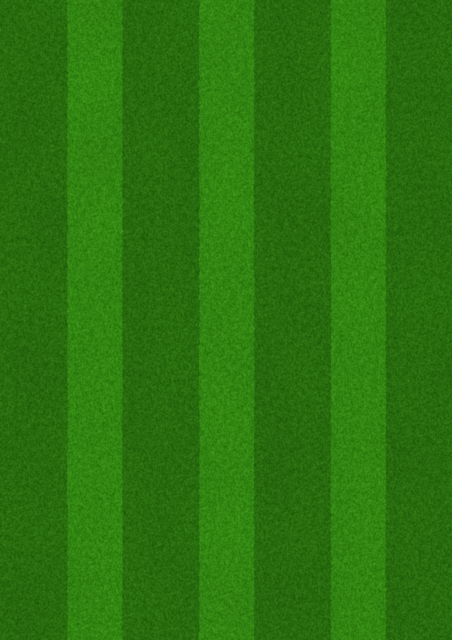
Reproduce this texture procedurally as a Shadertoy shader.

```glsl
const vec3 DARK_GRASS = vec3(0.155, 0.42, 0.055);
const vec3 LIGHT_GRASS = vec3(0.193, 0.52, 0.068);
const vec3 GRAIN_TINT = vec3(0.075, 0.105, 0.06);
const float STRIPE_PERIOD = 0.2914;
const float STRIPE_WIDTH = 0.1213;
const float MIDDLE_STRIPE = 0.5015;

// Unit gradient at a lattice point
vec2 latticeGradient(vec2 cell) {
    vec3 h = fract(cell.xyx * vec3(0.1031, 0.1030, 0.0973));
    h += dot(h, h.yzx + 33.33);
    float angle = 6.28319 * fract((h.x + h.y) * h.z);
    return vec2(cos(angle), sin(angle));
}

float cornerWeight(vec2 cell, vec2 offset, vec2 corner) {
    return dot(latticeGradient(cell + corner), offset - corner);
}

float gradientNoise(vec2 p) {
    vec2 cell = floor(p);
    vec2 f = p - cell;
    vec2 u = f * f * f * (f * (f * 6.0 - 15.0) + 10.0);
    float low = mix(cornerWeight(cell, f, vec2(0, 0)),
                    cornerWeight(cell, f, vec2(1, 0)), u.x);
    float high = mix(cornerWeight(cell, f, vec2(0, 1)),
                     cornerWeight(cell, f, vec2(1, 1)), u.x);
    return mix(low, high, u.y);
}

// Sums octaves, rotating each so the lattices do not line up
float grassGrain(vec2 p, float frequency, int octaves) {
    mat2 turn = mat2(0.8, 0.6, -0.6, 0.8);
    float sum = 0.0;
    float amplitude = 0.3;
    for (int i = 0; i < octaves; i++) {
        sum += amplitude * gradientNoise(p * frequency + 17.3 * float(i));
        p = turn * p;
        frequency *= 1.8;
        amplitude *= 1.55;
    }
    return sum;
}

// Coverage of evenly spaced vertical bands
float stripeMask(float x, float center, float period, float width, float blur) {
    float offset = (fract((x - center) / period + 0.5) - 0.5) * period;
    return 1.0 - smoothstep(-blur, blur, abs(offset) - 0.5 * width);
}

void mainImage(out vec4 fragColor, in vec2 fragCoord) {
    vec2 uv = fragCoord / iResolution.x;

    // Mown stripes with slightly ragged borders
    float ragged = 0.003 * gradientNoise(uv * 110.0 + 41.0);
    float blur = max(0.0018, 0.75 / iResolution.x);
    float stripe = stripeMask(uv.x + ragged, MIDDLE_STRIPE, STRIPE_PERIOD, STRIPE_WIDTH, blur);
    vec3 color = mix(DARK_GRASS, LIGHT_GRASS, stripe);

    // Fine blades over faint broad patches
    float grain = grassGrain(uv * vec2(1.0, 0.9), 67.0, 3);
    float patches = gradientNoise(uv * vec2(9.0, 6.0) + 5.0);
    color += GRAIN_TINT * grain * mix(1.0, 1.15, stripe);
    color *= 1.0 + 0.05 * patches;

    fragColor = vec4(clamp(color, 0.0, 1.0), 1.0);
}
```
